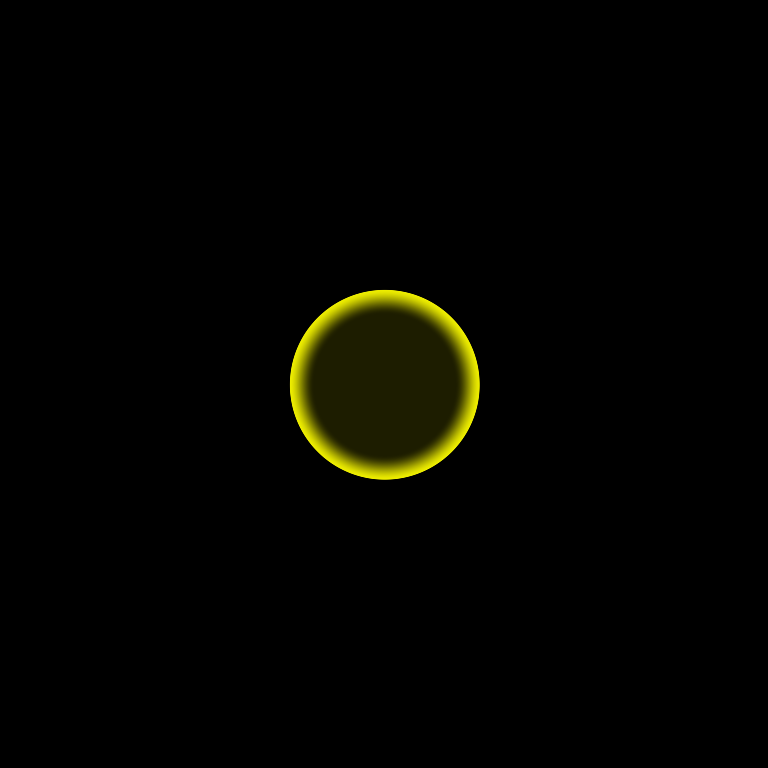
A Shadertoy shader for this background:

```glsl
// A dim yellow disc with a bright inner rim glow on black.

#define CENTER vec2(0.501, 0.499)
#define RADIUS 0.1236
#define GLOW_START 0.092
#define GLOW_END 0.125
#define CORE_LEVEL 0.115
#define RIM_LEVEL 0.94
#define TINT vec3(1.0, 1.0, 0.0)

void mainImage(out vec4 fragColor, in vec2 fragCoord) {
    // Canvas units, centred on the disc
    float unit = min(iResolution.x, iResolution.y);
    vec2 uv = (fragCoord - 0.5 * iResolution.xy) / unit + 0.5;
    float dist = length(uv - CENTER);

    // Glow rises from the core toward the rim
    float glow = smoothstep(GLOW_START, GLOW_END, dist);
    float level = mix(CORE_LEVEL, RIM_LEVEL, glow);

    // Crisp outer edge, one pixel wide
    float halfPixel = 0.5 / unit;
    float disc = 1.0 - smoothstep(RADIUS - halfPixel, RADIUS + halfPixel, dist);

    fragColor = vec4(TINT * level * disc, 1.0);
}
```
